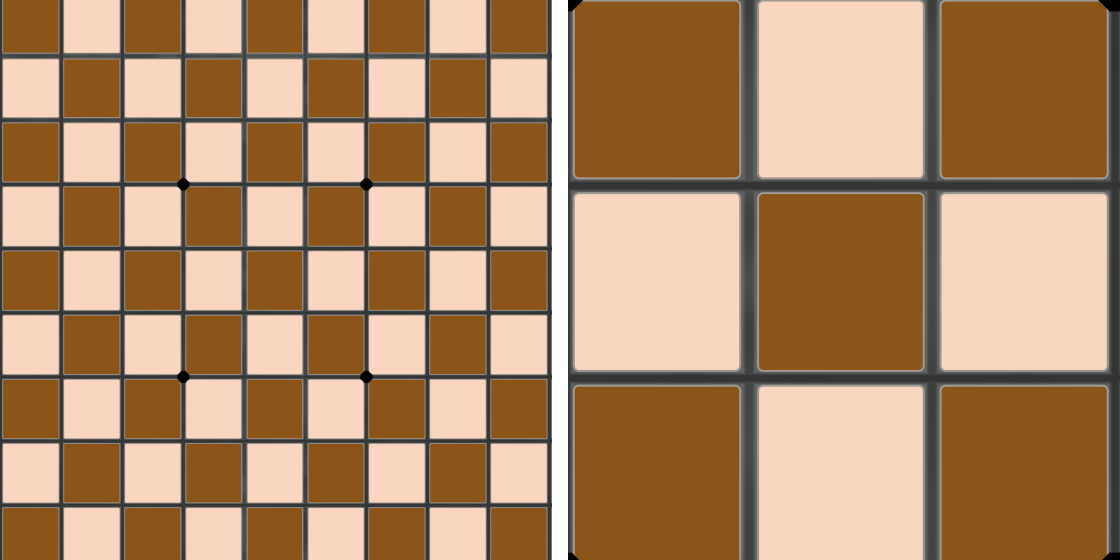
Left: the whole. Right: its middle third, enlarged.
Reproduce this pattern procedurally as a WebGL 2 fragment shader.

```glsl
#version 300 es
precision highp float;
// Brown and cream checkerboard with soft dark grid lines and four black marker dots.

uniform vec2 u_resolution;
out vec4 outColor;

// Lengths are fractions of the canvas height.
const float ASPECT = 504.0 / 512.0;
const vec2 PITCH = vec2(0.1088, 0.1146);
const vec2 FIRST_LINE = vec2(0.0006, 0.0977);
const float LINE_HALF = 0.0050;
const float WORN_EXTRA = 0.0010;   // added half width on worn lines
const float CORNER = 0.0025;       // rounding of the tile corners
const float RIM = 0.0012;          // pale outline of each tile
const float DOT_RADIUS = 0.0108;
const float DOT_SPACING = 3.0;     // grid steps between dots

const vec3 BROWN = vec3(0.545, 0.332, 0.098);
const vec3 CREAM = vec3(0.980, 0.840, 0.755);
const vec3 LINE_DARK = vec3(0.200, 0.205, 0.205);
const vec3 LINE_GREY = vec3(0.385, 0.390, 0.390);
const vec3 RIM_GREY = vec3(0.620, 0.595, 0.570);
const vec3 DOT_BLACK = vec3(0.0);

float hash(vec2 p) {
    return fract(sin(dot(p, vec2(127.1, 311.7))) * 43758.5);
}

// Smooth noise running along one numbered line.
float lineNoise(float t, float line) {
    float i = floor(t);
    float f = smoothstep(0.0, 1.0, fract(t));
    return mix(hash(vec2(i, line)), hash(vec2(i + 1.0, line)), f);
}

// Distance to a rounded corner; the inputs are distances past two tile sides.
float roundedSides(vec2 d, float r) {
    vec2 q = d + r;
    return length(max(q, 0.0)) + min(max(q.x, q.y), 0.0) - r;
}

// Octagon standing between a square and a diamond.
float octagon(vec2 p, float r) {
    p = abs(p);
    return max(max(p.x, p.y), 0.76 * (p.x + p.y)) - r;
}

void main() {
    float pixel = 1.0 / u_resolution.y;
    vec2 p = gl_FragCoord.xy / u_resolution * vec2(ASPECT, 1.0);

    // Tile under this point, and nearest vertical and horizontal line
    vec2 g = (p - FIRST_LINE) / PITCH;
    vec2 tile = floor(g);
    vec2 line = floor(g + 0.5);
    vec2 offset = (g - line) * PITCH;

    // Checker colours
    float parity = mod(tile.x + tile.y, 2.0);
    vec3 color = mix(CREAM, BROWN, parity);

    // Wear: middle vertical lines and upper horizontal lines are paler
    float middle = line.x - 4.3;
    vec2 wear = vec2(exp(-middle * middle), smoothstep(5.0, 7.0, line.y));
    vec2 grain = vec2(lineNoise(p.y * 30.0, line.x),
                      lineNoise(p.x * 30.0, line.y + 20.0));
    vec2 halfWidth = LINE_HALF + WORN_EXTRA * wear;

    // Pale rim, then the line with a dark core and grey flanks
    float d = roundedSides(halfWidth - abs(offset), CORNER);
    vec2 across = abs(offset) / halfWidth;
    vec2 flank = smoothstep(0.25, 0.85, across);
    flank += wear * (0.25 + 0.35 * grain) + 0.08 * (grain - 0.5);
    float shade = clamp(min(flank.x, flank.y), 0.0, 1.15);
    vec3 ink = mix(LINE_DARK, LINE_GREY, shade);
    color = mix(color, RIM_GREY, smoothstep(-0.7 * pixel, 0.7 * pixel, d));
    color = mix(color, ink, smoothstep(-0.7 * pixel, 0.7 * pixel, d - RIM));

    // Dots on the inner crossings of every third line
    bool marked = mod(line.x, DOT_SPACING) < 0.5
        && mod(line.y + 1.0, DOT_SPACING) < 0.5
        && line.x > 0.5 && line.x < 8.5;
    if (marked) {
        float dotDistance = octagon(offset, DOT_RADIUS);
        color = mix(color, DOT_BLACK, 1.0 - smoothstep(-pixel, pixel, dotDistance));
    }

    outColor = vec4(color, 1.0);
}
```
